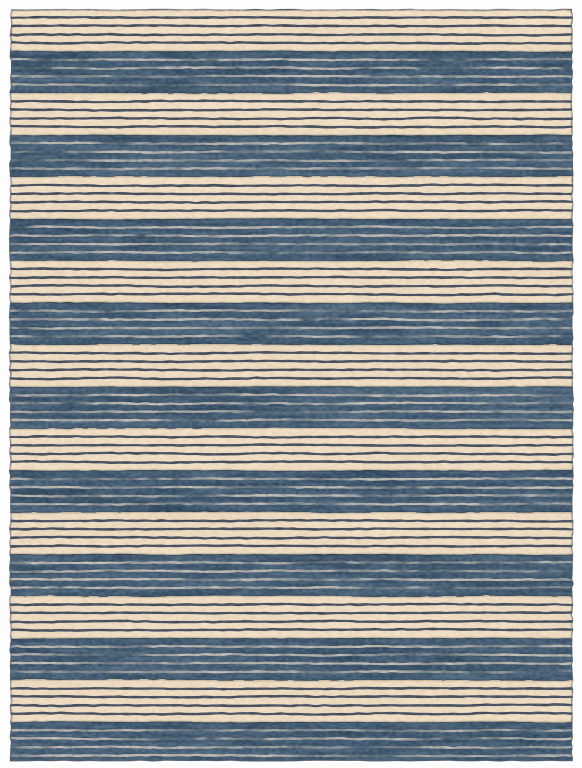
This pattern is drawn by a Shadertoy shader. Its source:

```glsl
// A flat woven rug on white: nine cream and nine blue bands, top to bottom.
// Each band has five pile rows split by four thin seams of the other tone;
// value noise bends the seams, breaks up their colour and grains the wool.

float hash(vec2 p) {
    vec3 q = fract(vec3(p.xyx) * 0.1031);
    q += dot(q, q.yzx + 33.33);
    return fract((q.x + q.y) * q.z);
}

float noise(vec2 p) {
    vec2 cell = floor(p), f = fract(p);
    f = f * f * (3.0 - 2.0 * f);
    return mix(mix(hash(cell), hash(cell + vec2(1, 0)), f.x),
               mix(hash(cell + vec2(0, 1)), hash(cell + vec2(1, 1)), f.x), f.y);
}

// Signed distance to the rug outline, with slightly uneven sides
float rugDistance(vec2 p, float aspect) {
    vec2 center = vec2(0.5 * aspect + 0.0005, 0.4985);
    vec2 halfSize = vec2(0.5 * aspect - 0.0132, 0.4895);
    halfSize.x += 0.0012 * sin(3.1416 * p.y) + 0.002 * (noise(vec2(p.x * 3.0, p.y * 150.0)) - 0.5);
    halfSize.y += 0.0012 * (noise(vec2(p.x * 60.0, p.y * 3.0)) - 0.5);
    vec2 d = abs(p - center) - halfSize;
    return max(d.x, d.y);
}

vec3 weave(vec2 p, float pixel) {
    // Ten rows per repeat, counted down from the top edge
    float rowHeight = 0.010918;
    float rows = (0.9879 - p.y) / rowHeight;
    float seamId = floor(rows + 0.5);
    float wobble = noise(vec2(p.x * 14.0, seamId * 7.3)) - 0.5
                 + 0.6 * (noise(vec2(p.x * 90.0, seamId * 3.7 + 40.0)) - 0.5);
    rows += 0.16 * wobble;
    float aa = 0.6 * pixel / rowHeight;

    // Wool grain and long streaks of uneven dye
    float grain = noise(p * vec2(230.0, 400.0)) - 0.5;
    float streak = noise(p * vec2(22.0, 260.0) + 17.0) - 0.5;
    float dye = noise(p * vec2(4.0, 45.0) + 71.0) - 0.5;

    vec3 cream = vec3(0.93, 0.86, 0.76) + 0.05 * grain + 0.02 * dye;
    vec3 blue = vec3(0.28, 0.372, 0.457) + 0.09 * grain + 0.09 * streak + 0.06 * dye;

    // Bands alternate every five rows
    float band = mod(rows, 10.0);
    float toBlue = abs(band - 7.5) - 2.5;
    float blueAmount = 1.0 - smoothstep(-aa, aa, toBlue);
    vec3 color = mix(cream, blue, blueAmount);

    // Rounded pile, darker beside each seam
    float seamDistance = abs(rows - seamId);
    color *= 1.0 - 0.07 * smoothstep(0.2, 0.5, 0.5 - seamDistance);

    // Seams fall on row joints, but not where two bands meet
    float isSeam = step(0.5, mod(seamId, 5.0));
    float halfWidth = 0.14 + 0.05 * (noise(vec2(p.x * 110.0, seamId * 5.1)) - 0.5);
    float seam = isSeam * (1.0 - smoothstep(halfWidth - aa, halfWidth + aa, seamDistance));
    float fade = noise(vec2(p.x * 12.0, seamId * 9.7)) * 0.6
               + noise(vec2(p.x * 65.0, seamId * 4.3)) * 0.4;
    vec3 darkYarn = vec3(0.25, 0.29, 0.36) + 0.08 * grain;
    vec3 paleYarn = vec3(0.74, 0.72, 0.69) + 0.1 * grain;
    color = mix(color, darkYarn, seam * (1.0 - blueAmount) * 0.94);
    color = mix(color, paleYarn, seam * blueAmount * smoothstep(0.0, 0.75, fade));

    // Faint shadow where the bands join
    float joint = (1.0 - isSeam) * (1.0 - smoothstep(0.05, 0.2, seamDistance));
    return color * (1.0 - 0.1 * joint);
}

void mainImage(out vec4 fragColor, in vec2 fragCoord) {
    float pixel = 1.0 / iResolution.y;
    vec2 p = fragCoord * pixel;
    float d = rugDistance(p, iResolution.x * pixel);

    // Bound edge: thin, patchy dark yarn
    vec3 rug = weave(p, pixel);
    float binding = smoothstep(-0.0035, -0.0005, d) * (0.35 + 0.5 * noise(p * 200.0));
    rug = mix(rug, vec3(0.34, 0.37, 0.42), binding);

    vec3 color = mix(rug, vec3(0.995), smoothstep(-0.7 * pixel, 0.7 * pixel, d));
    fragColor = vec4(color, 1.0);
}
```
